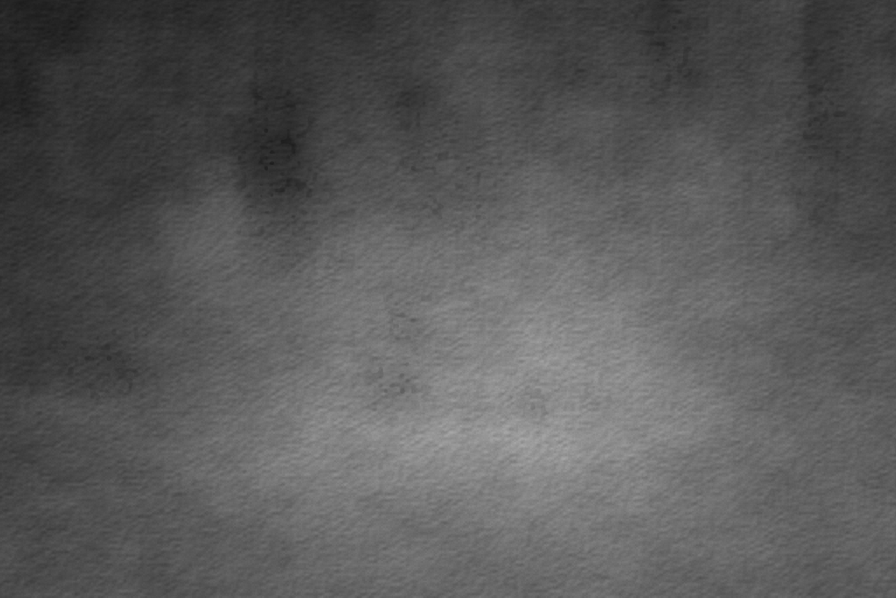
Reproduce this texture procedurally as a Shadertoy shader.

```glsl
#define GLOW_CENTER vec2(0.57, 0.43)
#define GLOW_SIZE vec2(0.31, 0.41)
#define GLOW_GAIN 0.275
#define GRAIN_SCALE vec2(125.0, 185.0)
#define GRAIN_GAIN 0.105
#define CLOUD_GAIN 0.13
#define DRIP_GAIN 0.07
#define PIT_GAIN 0.13

float hash(vec2 cell) {
    return fract(sin(dot(cell, vec2(127.1, 311.7))) * 43758.5453);
}

float valueNoise(vec2 p) {
    vec2 cell = floor(p);
    vec2 f = fract(p);
    f = f * f * (3.0 - 2.0 * f);
    float low = mix(hash(cell), hash(cell + vec2(1.0, 0.0)), f.x);
    float high = mix(hash(cell + vec2(0.0, 1.0)), hash(cell + 1.0), f.x);
    return mix(low, high, f.y);
}

float fbm(vec2 p) {
    float sum = 0.0;
    float weight = 0.5;
    for (int octave = 0; octave < 5; octave++) {
        sum += weight * valueNoise(p);
        p = mat2(1.6, 1.2, -1.2, 1.6) * p + 17.3;
        weight *= 0.5;
    }
    return sum / 0.96875;
}

// Soft elliptical patch, 1 at its center
float blob(vec2 uv, vec2 center, vec2 size) {
    vec2 d = (uv - center) / size;
    return exp(-dot(d, d));
}

// Height of the rough plaster surface
float plaster(vec2 p) {
    vec2 q = p * GRAIN_SCALE;
    return 0.6 * valueNoise(q) + 0.4 * valueNoise(q * 0.53 + 41.0);
}

// Broad light: dark upper left, lighter floor, central glow
float baseLight(vec2 uv) {
    float top = mix(0.14, 0.24, uv.x);
    float bottom = mix(0.32, 0.35, uv.x);
    float light = mix(bottom, top, smoothstep(-0.1, 1.0, uv.y));
    return light + GLOW_GAIN * blob(uv, GLOW_CENTER, GLOW_SIZE);
}

// Worn bright patches
float brightPatches(vec2 uv) {
    return 0.08 * blob(uv, vec2(0.24, 0.62), vec2(0.06, 0.09))
         + 0.06 * blob(uv, vec2(0.34, 0.23), vec2(0.14, 0.09))
         + 0.04 * blob(uv, vec2(0.10, 0.32), vec2(0.10, 0.04))
         + 0.04 * blob(uv, vec2(0.53, 0.28), vec2(0.12, 0.07))
         + 0.04 * blob(uv, vec2(0.50, 0.92), vec2(0.07, 0.07));
}

// Grimy areas, also used to place the pits
float stains(vec2 uv) {
    return 0.85 * blob(uv, vec2(0.30, 0.72), vec2(0.035, 0.13))
         + 0.55 * blob(uv, vec2(0.46, 0.84), vec2(0.035, 0.05))
         + 0.50 * blob(uv, vec2(0.50, 0.70), vec2(0.05, 0.10))
         + 0.60 * blob(uv, vec2(0.44, 0.35), vec2(0.03, 0.05))
         + 0.40 * blob(uv, vec2(0.44, 0.46), vec2(0.03, 0.04))
         + 0.50 * blob(uv, vec2(0.13, 0.40), vec2(0.05, 0.06))
         + 0.35 * blob(uv, vec2(0.59, 0.33), vec2(0.05, 0.03))
         + 0.45 * blob(uv, vec2(0.75, 0.95), vec2(0.03, 0.12))
         + 0.45 * blob(uv, vec2(0.92, 0.80), vec2(0.04, 0.15));
}

void mainImage(out vec4 fragColor, in vec2 fragCoord) {
    vec2 uv = fragCoord / iResolution.xy;
    vec2 p = fragCoord / iResolution.y;

    // Wobble the patches so their outlines are irregular
    vec2 warp = vec2(fbm(p * 7.0), fbm(p * 7.0 + 31.0)) - 0.5;
    vec2 worn = uv + 0.06 * warp;
    float grime = stains(worn);
    float light = baseLight(uv) + brightPatches(worn) - 0.10 * grime;

    // Clouded mottling, stretched sideways, and vertical drips near the top
    float clouds = fbm(p * vec2(4.0, 7.0) + warp) - 0.5;
    float mottle = fbm(p * vec2(19.0, 25.0) + 9.0) - 0.5;
    float drips = fbm(p * vec2(16.0, 2.2) + 5.0) - 0.5;
    light += CLOUD_GAIN * (clouds + 0.6 * mottle) * (0.5 + light);
    light += DRIP_GAIN * drips * smoothstep(0.35, 0.85, uv.y);

    // Scattered dark pits, dense inside the grime
    float pitField = 0.6 * valueNoise(p * 110.0 + 3.0) + 0.4 * fbm(p * 32.0);
    float pits = smoothstep(0.56, 0.75, pitField);
    light -= PIT_GAIN * pits * (0.15 + 0.75 * grime) * (0.4 + light);

    // Plaster relief lit from the upper left
    vec2 toLight = vec2(-0.0025, 0.0035);
    float relief = plaster(p) - plaster(p + toLight);
    float speck = hash(floor(p * 342.0)) - 0.5;
    light += (GRAIN_GAIN * relief + 0.025 * speck) * (0.35 + 1.3 * light);

    fragColor = vec4(vec3(clamp(light, 0.0, 1.0)), 1.0);
}
```
